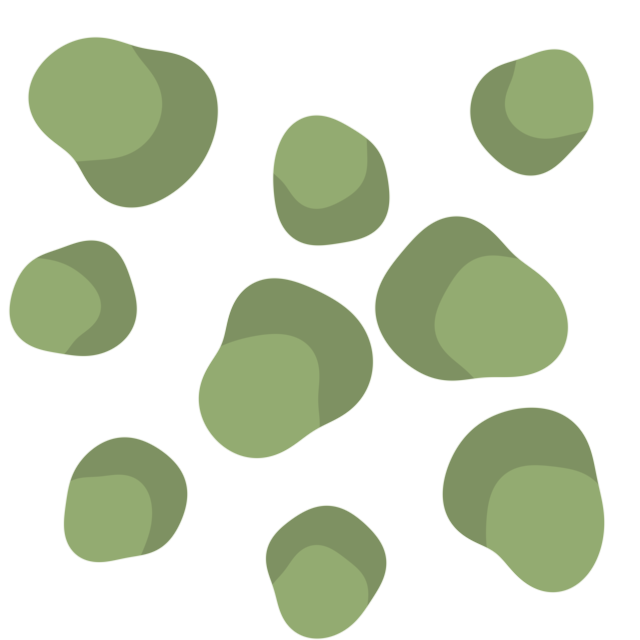
Write a Shadertoy shader that draws this pattern.

```glsl
// Rounded two-tone green shrubs scattered over a white ground, tiling seamlessly.

const float TAU = 6.2831853;
const vec3 GROUND = vec3(1.0);
const vec3 RIM    = vec3(0.91, 0.93, 0.88);
const vec3 SHADE  = vec3(0.495, 0.57, 0.383);
const vec3 LEAF   = vec3(0.577, 0.67, 0.443);

float hash(vec2 cell, float salt) {
    vec3 q = fract(vec3(cell, salt) * vec3(0.1031, 0.1130, 0.0973) + 0.37);
    q += dot(q, q.yzx + 33.33);
    return fract((q.x + q.y) * q.z);
}

// Shortest offset on the wrapped unit square
vec2 wrapOffset(vec2 d) {
    return d - floor(d + 0.5);
}

// Staggered centre of a shrub on the 3 x 3 layout
vec2 shrubCentre(vec2 cell) {
    vec2 stagger = cos(TAU * (cell.yx - 1.0) / 3.0);
    vec2 jitter = vec2(hash(cell, 1.0), hash(cell, 2.0)) - 0.5;
    return 0.5 + (cell - 1.0) * vec2(0.313, 0.30)
         - stagger * vec2(0.055, 0.07) - 0.015 + 0.02 * jitter;
}

// Large shrubs follow a diagonal band of the layout
float largeShrub(vec2 cell) {
    return step(abs(dot(cell, vec2(0.9, 1.1)) - 2.25), 0.75);
}

// Signed distance to a wavy disc: lobes holds the cosine weights of
// harmonics 1 to 3, wobble the strength of the random finer waves
float wavyDisc(vec2 p, float radius, vec3 lobes, float wobble, vec2 phase) {
    float a = atan(p.y, p.x);
    float profile = 1.0 + dot(lobes, cos(a * vec3(1.0, 2.0, 3.0)))
                  + wobble * (sin(4.0 * a + phase.x) + 0.8 * sin(5.0 * a + phase.y));
    return length(p) - radius * profile;
}

float cover(float d, float softness) {
    return 1.0 - smoothstep(-softness, softness, d);
}

vec3 paintShrub(vec3 colour, vec2 uv, vec2 cell, float pixel) {
    float large = largeShrub(cell);
    float size = mix(0.096, 0.132, large) * mix(0.98, 1.02, hash(cell, 3.0));
    vec2 phase = TAU * vec2(hash(cell, 4.0), hash(cell, 5.0));

    // Local frame: x points to the lit side, away from the middle
    vec2 lit = normalize(cell - vec2(1.25, 1.3));
    vec2 d = wrapOffset(uv - shrubCentre(cell));
    vec2 p = vec2(dot(d, lit), dot(d, vec2(-lit.y, lit.x)));

    // Whole silhouette, pinched where the lit crown meets the shade
    vec3 lobes = vec3(-0.05, 0.12, 0.09) * mix(0.55, 1.0, large);
    float body = wavyDisc(p, size, lobes, 0.024, phase);

    // Lit crown, clipped by the silhouette
    vec2 q = p - vec2(0.48 * size, 0.0);
    float crown = wavyDisc(q, 0.84 * size, vec3(0.0, 0.0, -0.07), 0.035, phase.yx + 1.7);

    vec3 foliage = mix(SHADE, LEAF, cover(crown, 1.2 * pixel));
    colour = mix(colour, RIM, cover(body - 0.0014, pixel));
    return mix(colour, foliage, cover(body, pixel));
}

void mainImage(out vec4 fragColor, in vec2 fragCoord) {
    vec2 uv = fragCoord / iResolution.xy;
    float pixel = 0.75 / min(iResolution.x, iResolution.y);
    vec3 colour = GROUND;
    for (int row = 0; row < 3; row++) {
        for (int column = 0; column < 3; column++) {
            colour = paintShrub(colour, uv, vec2(column, row), pixel);
        }
    }
    fragColor = vec4(colour, 1.0);
}
```
